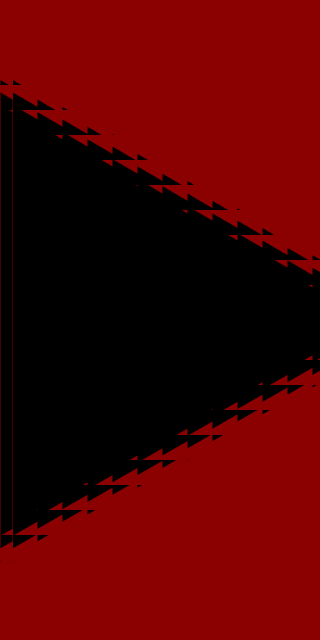
This background is drawn by a Shadertoy shader. Its source:

```glsl
// A black triangle pointing right on dark red, broken into teeth by a grid of magnifying tiles.

// Lengths are fractions of the canvas height
const vec3 RED = vec3(0.545, 0.0, 0.0);
const vec3 BLACK = vec3(0.0);
const float TILE_SIZE = 0.0390625;
const vec2 TILE_ORIGIN = vec2(0.01953, 0.00781);
const float TILE_STRETCH = 1.0;
const vec2 BOTTOM_CORNER = vec2(0.00195, 0.1426);
const vec2 TOP_CORNER = vec2(0.00195, 0.8629);
const vec2 RIGHT_CORNER = vec2(0.6232, 0.4988);
const int SAMPLES = 4; // per pixel side

// Stretches space about the centre of each tile, with jumps at the seams
vec2 tileLens(vec2 p) {
    vec2 local = fract((p - TILE_ORIGIN) / TILE_SIZE) - 0.5;
    return p + TILE_STRETCH * TILE_SIZE * local;
}

// Positive on the left of the line from a to b
float sideOf(vec2 p, vec2 a, vec2 b) {
    vec2 edge = b - a;
    vec2 offset = p - a;
    return edge.x * offset.y - edge.y * offset.x;
}

float insideTriangle(vec2 p) {
    float side = min(sideOf(p, BOTTOM_CORNER, RIGHT_CORNER),
                     sideOf(p, RIGHT_CORNER, TOP_CORNER));
    side = min(side, sideOf(p, TOP_CORNER, BOTTOM_CORNER));
    return step(0.0, side);
}

void mainImage(out vec4 fragColor, in vec2 fragCoord) {
    // Average a sub-pixel grid so both the edges and the tile seams are smooth
    float coverage = 0.0;
    for (int j = 0; j < SAMPLES; j++) {
        for (int i = 0; i < SAMPLES; i++) {
            vec2 jitter = (vec2(i, j) + 0.5) / float(SAMPLES) - 0.5;
            vec2 p = (fragCoord + jitter) / iResolution.y;
            coverage += insideTriangle(tileLens(p));
        }
    }
    coverage /= float(SAMPLES * SAMPLES);
    fragColor = vec4(mix(RED, BLACK, coverage), 1.0);
}
```
